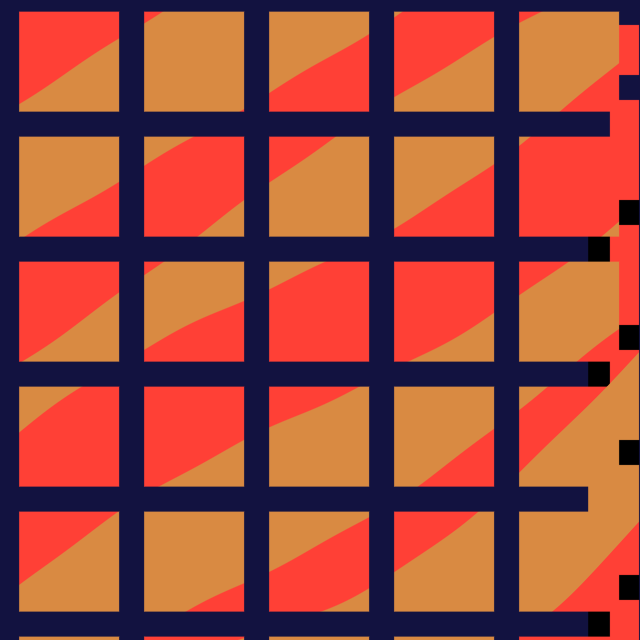
Write a Shadertoy shader that draws this pattern.

```glsl
// Five by five square tiles on navy, windows onto wavy diagonal bands of red and ochre.
// Each band edge is a sloped line bent by a sine; the right margin is a misaligned strip
// with bands spilling over the gaps and small black blocks.

const vec3 NAVY = vec3(0.07, 0.07, 0.25);
const vec3 RED = vec3(1.00, 0.25, 0.21);
const vec3 OCHRE = vec3(0.85, 0.54, 0.26);
const float PITCH = 0.1953;

// Antialiased step: 1 where d is positive
float cover(float d) {
    float px = 0.75 / iResolution.y;
    return smoothstep(-px, px, d);
}

// Band edges: offset, bend height, bend frequency, bend phase
const vec4 EDGES[8] = vec4[8](
    vec4(0.180, 0.002, 9.0, 0.0),
    vec4(0.411, 0.017, 4.0, -1.2),
    vec4(0.570, 0.017, 5.5, 1.5),
    vec4(0.724, 0.036, 5.6, -2.35),
    vec4(0.956, 0.035, 5.4, -2.65),
    vec4(1.161, 0.023, 7.0, -2.77),
    vec4(1.220, 0.076, 5.0, -1.58),
    vec4(1.440, 0.078, 7.0, -4.17));

// Coverage of the area below one band edge, with a slight hand-cut wobble
float pastEdge(vec2 p, int i) {
    vec4 e = EDGES[i];
    float bend = e.y * sin(e.z * p.x + e.w) + 0.002 * sin(31.0 * p.x + 9.0 * float(i));
    return cover((p.y + 0.65 * p.x - e.x - bend) * 0.84);
}

// Bands alternate at every edge, counted from the given one
vec3 bands(vec2 p, int first) {
    float tone = 0.0;
    for (int i = first; i < 8; i++) tone = mix(tone, 1.0 - tone, pastEdge(p, i));
    return mix(RED, OCHRE, tone);
}

void mainImage(out vec4 fragColor, in vec2 fragCoord) {
    // Measured downward from the top left
    vec2 p = fragCoord / iResolution.y;
    p.y = 1.0 - p.y;
    vec2 grid = (p - vec2(0.0299, 0.0182)) / PITCH;
    float row = floor(grid.y);
    vec3 spill = bands(p, 6);
    vec3 color = NAVY;

    // Ends of the horizontal gaps: black blocks, or bands running over them
    float gapEnd = cover(p.x - 0.919) * step(0.5, row);
    float spilled = pastEdge(p, 6) * step(row, 3.5);
    color = mix(color, mix(vec3(0.0), spill, spilled), gapEnd);

    // Right strip, interrupted by blocks out of step with the rows
    float strip = cover(p.x - 0.953) * cover(p.y - 0.039);
    float slot = floor((p.y - 0.1367) / PITCH + 0.5);
    float slip = slot == 3.0 ? 0.0156 : 0.0;
    float block = cover(0.0195 - abs(p.y + slip - 0.1367 - slot * PITCH));
    vec3 blockColor = slot < 0.5 ? NAVY : vec3(0.0);
    color = mix(color, mix(spill, blockColor, block), strip);
    color = mix(color, NAVY, cover(p.x - 0.9985));

    // Square tiles, four fifths of the pitch wide
    vec2 q = abs(fract(grid + 0.1) - 0.5) - 0.4;
    float tile = cover(-max(q.x, q.y) * PITCH);
    color = mix(color, bands(p, 0), tile);

    fragColor = vec4(color, 1.0);
}
```
